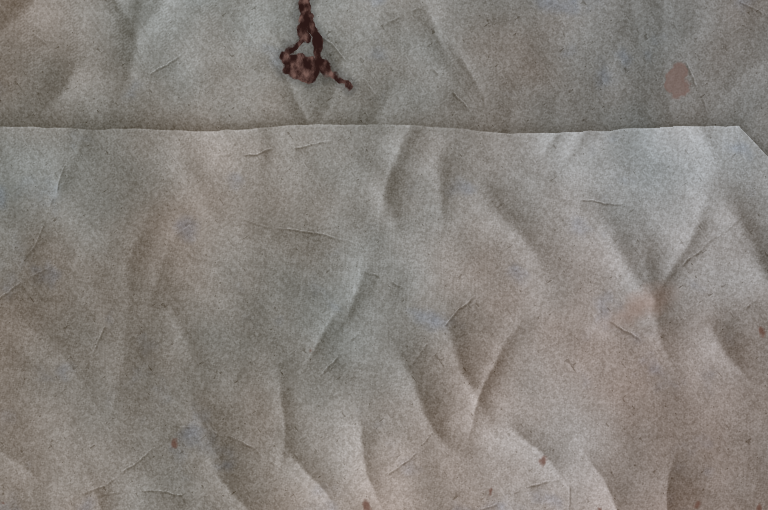
Give the GLSL for this texture, as a WebGL 1 fragment shader.

```glsl
precision highp float;
// Two overlapping sheets of crumpled grey-brown paper with a torn edge, stains and a dried stalk.
uniform vec2 u_resolution;

float hash(vec2 p) {
  return fract(sin(dot(p, vec2(127.1, 311.7))) * 43758.5453);
}

float noise(vec2 p) {
  vec2 i = floor(p), f = fract(p);
  f = f * f * (3.0 - 2.0 * f);
  return mix(mix(hash(i), hash(i + vec2(1, 0)), f.x),
             mix(hash(i + vec2(0, 1)), hash(i + vec2(1, 1)), f.x), f.y);
}

float fbm(vec2 p) {
  float sum = 0.0, amp = 0.5;
  for (int i = 0; i < 4; i++) {
    sum += amp * noise(p);
    p = mat2(1.6, 1.2, -1.2, 1.6) * p + 7.3;
    amp *= 0.5;
  }
  return sum;
}

vec2 turn(vec2 p, float a) {
  return vec2(cos(a) * p.x + sin(a) * p.y, cos(a) * p.y - sin(a) * p.x);
}

float segment(vec2 p, vec2 a, vec2 b) {
  vec2 d = b - a;
  return length(p - a - d * clamp(dot(p - a, d) / dot(d, d), 0.0, 1.0));
}

// Steep folds: a lit flank meeting a dark one along a tapering ridge
float folds(vec2 p) {
  float shade = 0.0;
  for (int i = 0; i < 38; i++) {
    float k = float(i);
    vec2 r = vec2(hash(vec2(k, 1.7)), hash(vec2(k, 5.3)));
    vec2 centre = vec2(fract(k * 0.618 + 0.23) * 1.55, r.x * 0.8);
    vec2 v = turn(p - centre, (r.y - 0.42) * 1.4);
    v.x += 0.01 * sin(v.y * 19.0 + k);
    float along = v.y / mix(0.08, 0.21, hash(vec2(k, 9.1)));
    float s = v.x / (mix(0.022, 0.07, r.y) * (0.75 + 0.45 * clamp(along, -1.0, 1.0)));
    float sharp = mix(0.06, 0.5, r.x);
    float flank = mix(0.7, -1.0, smoothstep(-sharp, sharp, s));
    float strength = mix(0.45, 1.0, smoothstep(0.3, 0.7, centre.x));
    shade += strength * flank * exp(-s * s) * smoothstep(1.0, 0.1, abs(along));
  }
  return shade;
}

// Hairline creases: a pale thread with a dark underside
float creases(vec2 p) {
  float shade = 0.0;
  for (int i = 0; i < 18; i++) {
    float k = float(i);
    vec2 centre = vec2(fract(k * 0.618 + 0.5) * 1.5, hash(vec2(k, 21.0)) * 0.72);
    vec2 v = turn(p - centre, mix(-0.5, 1.5, hash(vec2(k, 33.0))));
    float d = v.y + 0.012 * sin(v.x * 14.0 + k) + 0.012 * (fbm(vec2(v.x * 30.0, k)) - 0.5);
    float reach = mix(0.05, 0.17, hash(vec2(k, 41.0)));
    float fade = smoothstep(reach, 0.2 * reach, abs(v.x)) * smoothstep(0.1, 0.7, noise(v.xx * 40.0 + k));
    float pale = exp(-pow(d / 0.0016, 2.0));
    float dark = exp(-pow((d + 0.0032) / 0.002, 2.0));
    float slope = step(d, 0.0) * exp(d * 35.0);
    shade += fade * (0.075 * pale - 0.10 * dark - 0.05 * slope);
  }
  return shade;
}

void main() {
  vec2 p = gl_FragCoord.xy / u_resolution.y;
  float px = 1.0 / u_resolution.y;

  // Wavy top edge of the front sheet, with a cut right corner
  float edge = 0.747 + 0.006 * cos(p.x * 9.0) + 0.008 * (noise(vec2(p.x * 7.0, 2.0)) - 0.5)
             + 0.003 * noise(vec2(p.x * 45.0, 8.0));
  edge = min(edge, 0.752 - 1.05 * (p.x - 1.45));
  float above = p.y - edge;
  float back = smoothstep(-px, px, above);
  vec2 q = mix(p, vec2(1.55 - p.x, p.y - 0.52), step(0.0, above));
  vec2 bent = q + 0.03 * (vec2(fbm(q * 6.0), fbm(q * 6.0 + 19.0)) - 0.5);

  // Relief, folds and creases
  float tone = 0.34 * (fbm(bent * vec2(4.5, 2.6) + 3.0) - 0.47);
  tone += 0.32 * (fbm(bent * 5.0 + vec2(0.12, 0.06)) - fbm(bent * 5.0));
  tone += 0.115 * folds(bent) * mix(1.0, 0.7, back) + creases(bent);
  tone += 0.035 * smoothstep(0.0, 0.5, p.x) - 0.02;

  // Shadow behind the edge, pale rim in front
  float depth = 0.6 + 0.6 * noise(vec2(p.x * 5.0, 4.0));
  tone -= back * depth * (0.17 * exp(-max(above, 0.0) / 0.012) + 0.07 * exp(-max(above, 0.0) / 0.05));
  tone += (1.0 - back) * 0.05 * exp(-pow(above / 0.004, 2.0));
  tone = 0.22 * tone / sqrt(0.0484 + tone * tone);

  // Paper grain, short fibres and dark specks
  vec2 grain = turn(p, 0.6);
  tone += 0.10 * (noise(grain * 370.0) - 0.5) + 0.05 * (noise(grain * 190.0 + 5.0) - 0.5);
  tone += 0.025 * (noise(turn(p, 0.1) * vec2(260.0, 80.0)) - 0.5);
  tone -= 0.10 * smoothstep(0.9, 1.0, noise(grain * 130.0 + 31.0));
  vec3 color = vec3(0.556, 0.536, 0.511) + tone * vec3(1.0, 1.06, 1.15);

  // Drifting rosy, olive and bluish tints
  float warm = fbm(p * 3.0 + 40.0) - 0.47 + 0.1 * smoothstep(0.6, 0.0, p.y);
  color += warm * vec3(0.08, -0.01, -0.05);
  color += vec3(-0.03, -0.01, 0.025) * smoothstep(0.62, 0.85, fbm(p * 11.0 + 60.0));
  color += vec3(-0.006, 0.0, 0.014) * smoothstep(0.5, 1.4, p.x);

  // Small rusty flecks and faint rosy blots
  vec2 ragged = p + 0.03 * (vec2(fbm(p * 38.0), fbm(p * 38.0 + 9.0)) - 0.47);
  for (int i = 0; i < 11; i++) {
    float k = float(i);
    vec2 spot = vec2(hash(vec2(k, 71.0)) * 1.5, 0.65 * pow(hash(vec2(k, 83.0)), 2.0));
    float d = length((ragged - spot) * vec2(1.0, 0.8)) - mix(0.001, 0.008, hash(vec2(k, 97.0)));
    color = mix(color, vec3(0.36, 0.21, 0.16), 0.6 * smoothstep(0.004, -0.004, d));
  }
  vec2 drop = ragged - vec2(1.325, 0.837);
  float blot = length(drop * vec2(1.0 + 9.0 * max(drop.y, 0.0), 0.75)) - 0.025;
  float rim = exp(-pow(blot / 0.003, 2.0));
  color = mix(color, vec3(0.46, 0.36, 0.33), 0.6 * smoothstep(0.003, -0.003, blot) + 0.2 * rim);
  float smear = length(turn(ragged - vec2(1.26, 0.4), 0.45) * vec2(0.5, 1.3));
  color = mix(color, vec3(0.60, 0.47, 0.41), 0.4 * smoothstep(0.055, 0.0, smear));

  // Dried forked stalk with a crumpled head
  float stalk = segment(ragged, vec2(0.598, 1.02), vec2(0.592, 0.93)) - 0.010;
  stalk = min(stalk, segment(ragged, vec2(0.592, 0.93), vec2(0.560, 0.885)) - 0.006);
  stalk = min(stalk, segment(ragged, vec2(0.604, 0.96), vec2(0.638, 0.865)) - 0.010);
  stalk = min(stalk, segment(ragged, vec2(0.638, 0.86), vec2(0.685, 0.832)) - 0.004);
  stalk = min(stalk, length((ragged - vec2(0.592, 0.868)) * vec2(0.7, 1.0)) - 0.028);
  vec3 bark = mix(vec3(0.17, 0.10, 0.09), vec3(0.48, 0.37, 0.34), smoothstep(0.35, 0.8, fbm(p * vec2(80.0, 55.0))));
  color *= 1.0 - 0.2 * smoothstep(0.02, 0.0, stalk);
  color = mix(color, bark, smoothstep(0.002, -0.002, stalk));

  gl_FragColor = vec4(color, 1.0);
}
```
